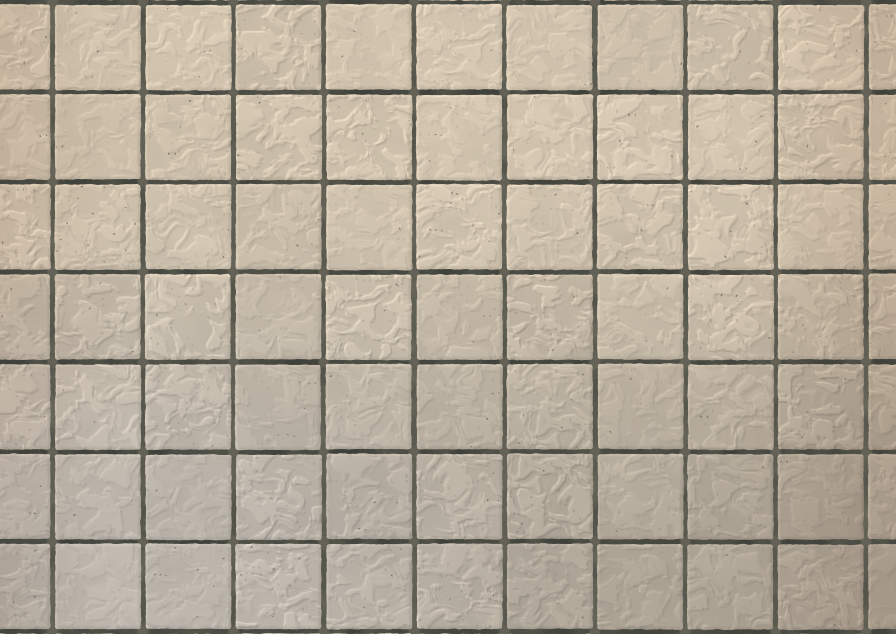
Write a Shadertoy shader that draws this texture.

```glsl
// A wall of square stone-look tiles, seven rows deep, with dark uneven grout.
// Each tile is a rounded box with a wobbly rim; noise adds flaky relief and
// pits, and a broad warm-to-cool gradient lights the whole wall.

const vec2 PITCH = vec2(0.1009, 0.1418);   // tile spacing, in canvas fractions
const vec2 ORIGIN = vec2(0.0586, 0.0037);  // first grout crossing
const float HALF_TILE = 0.474;             // in units of the tile spacing
const float CORNER = 0.03;

const vec3 WARM_LIGHT = vec3(0.84, 0.785, 0.70);
const vec3 COOL_GREY = vec3(0.755, 0.73, 0.695);
const vec3 TAUPE = vec3(0.71, 0.67, 0.61);
const vec3 GROUT_LIGHT = vec3(0.42, 0.41, 0.36);
const vec3 GROUT_DARK = vec3(0.24, 0.25, 0.225);
const vec3 PIT = vec3(0.43, 0.40, 0.36);

float hash(vec2 p) {
    return fract(sin(dot(p, vec2(127.1, 311.7))) * 43758.5453);
}

float noise(vec2 p) {
    vec2 i = floor(p), f = fract(p);
    f = f * f * (3.0 - 2.0 * f);
    return mix(mix(hash(i), hash(i + vec2(1, 0)), f.x),
               mix(hash(i + vec2(0, 1)), hash(i + vec2(1, 1)), f.x), f.y);
}

float fbm(vec2 p) {
    float sum = 0.0, amp = 0.5;
    for (int i = 0; i < 3; i++) {
        sum += amp * noise(p);
        p = mat2(1.6, 1.2, -1.2, 1.6) * p + 7.3;
        amp *= 0.5;
    }
    return sum;
}

float roundedBox(vec2 p, vec2 halfSize, float radius) {
    vec2 q = abs(p) - halfSize + radius;
    return length(max(q, 0.0)) + min(max(q.x, q.y), 0.0) - radius;
}

// Height of the flaky surface: warped noise with soft plateaus
float flakes(vec2 p) {
    vec2 warp = vec2(noise(p * 5.0), noise(p * 5.0 + 31.0));
    return smoothstep(0.36, 0.56, fbm(p * vec2(8.0, 10.0) + 2.0 * warp));
}

// Coverage of sparse, randomly turned oval pits
float pits(vec2 p, float density, float blur) {
    vec2 cell = floor(p);
    float angle = 6.2832 * hash(cell + 5.1);
    vec2 center = 0.35 + 0.3 * vec2(hash(cell + 1.7), hash(cell + 9.2));
    vec2 q = fract(p) - center;
    q = mat2(cos(angle), sin(angle), -sin(angle), cos(angle)) * q;
    float radius = mix(0.12, 0.24, hash(cell + 3.3));
    float oval = length(q * vec2(1.0, 1.7)) - radius;
    return step(hash(cell), density) * (1.0 - smoothstep(-blur, blur, oval));
}

// Broad light over the wall: warm above, cool lower left, dim right side
vec3 wallLight(vec2 uv) {
    vec3 low = mix(COOL_GREY, TAUPE, smoothstep(0.1, 0.85, uv.x));
    vec3 color = mix(low, WARM_LIGHT, smoothstep(0.1, 0.8, uv.y));
    float sides = smoothstep(0.3, 0.55, abs(uv.x - 0.48));
    return color * (1.0 - 0.09 * sides * vec3(0.7, 1.0, 1.2));
}

vec3 tileColor(vec2 p, vec2 id, vec2 f, vec3 light, float edge, float px) {
    vec2 surface = p + 13.0 * vec2(hash(id), hash(id + 4.0));
    float wear = mix(0.45, 1.0, hash(id + 8.0));
    float height = flakes(surface);
    float relief = height - flakes(surface + vec2(-0.02, 0.02));
    vec3 color = light * (0.98 + 0.045 * (hash(id + 2.0) - 0.5));
    color *= 1.0 + wear * (0.05 * (height - 0.5) + 0.11 * relief);
    color *= 0.97 + 0.06 * fbm(surface * 3.0);

    // Pits: many faint ones and a few dark ones
    color = mix(color, PIT, 0.28 * wear * pits(surface * 13.0, 0.1, px * 13.0));
    color = mix(color, PIT, 0.8 * pits(surface * 17.0, 0.006, px * 17.0));

    // Rim catches light at the top and left, falls off elsewhere
    float rim = smoothstep(-0.05, -0.01, edge);
    float lit = max(smoothstep(0.92, 0.96, f.y), smoothstep(0.08, 0.04, f.x));
    return color * (1.0 + rim * mix(-0.07, 0.06, lit));
}

vec3 groutColor(vec2 p, vec2 f) {
    vec2 toLine = 0.5 - abs(f - 0.5);
    float horizontal = smoothstep(0.02, 0.07, toLine.x);
    float crossing = 1.0 - smoothstep(0.03, 0.08, max(toLine.x, toLine.y));
    float shade = 0.3 + 0.45 * horizontal + 0.5 * (noise(p * 6.0) - 0.5);
    shade = mix(shade, 0.15, crossing);
    return mix(GROUT_LIGHT, GROUT_DARK, clamp(shade, 0.0, 1.0));
}

void mainImage(out vec4 fragColor, in vec2 fragCoord) {
    vec2 uv = fragCoord / iResolution.xy;
    vec2 p = (uv - ORIGIN) / PITCH;
    float px = 1.0 / (iResolution.y * PITCH.y);
    vec2 id = floor(p), f = fract(p);

    // Tile outline with slight misplacement and a chipped rim
    vec2 shift = 0.012 * (vec2(hash(id + 6.0), hash(id + 7.0)) - 0.5);
    float wobble = 0.022 * (fbm(p * 14.0 + id * 3.0) - 0.44);
    float edge = roundedBox(f - 0.5 - shift, vec2(HALF_TILE), CORNER) + wobble;

    vec3 light = wallLight(uv);
    vec3 tile = tileColor(p, id, f, light, edge, px);
    float cover = 1.0 - smoothstep(-0.6 * px, 0.6 * px, edge);
    fragColor = vec4(mix(groutColor(p, f), tile, cover), 1.0);
}
```
